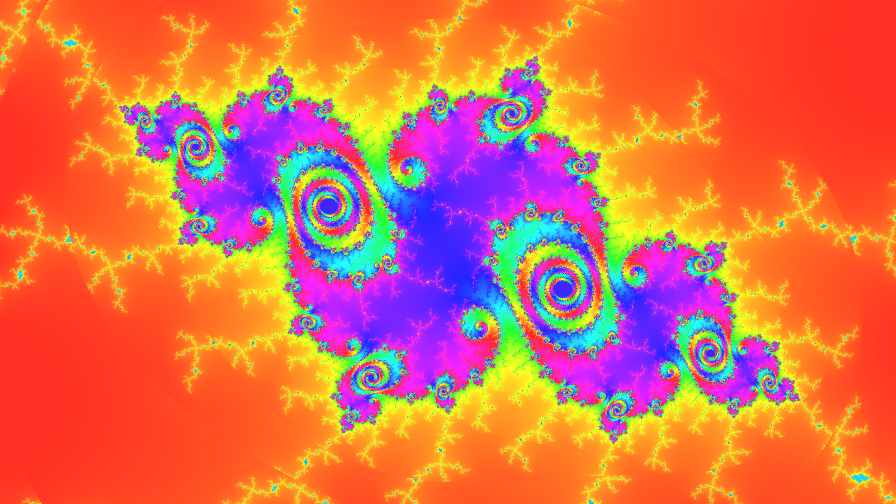
Write a Shadertoy shader that draws this background.

```glsl
#define VIEW_CENTER vec2(-0.0076, 0.0093)
#define VIEW_SCALE 2.047
#define VIEW_TURN 0.4433
#define VIEW_BEND 0.03
#define INNER_SEED vec2(-0.752, -0.104)
#define OUTER_SEED vec2(0.35694, 0.64536)
#define OUTER_SCALE vec2(-0.0550, 0.0529)
#define PERIOD 5.0
#define HUE_START 12.0
#define HUE_RATE 0.0047
#define SATURATION 0.86
#define SAMPLES 2

vec2 complexMul(vec2 a, vec2 b) {
    return vec2(a.x * b.x - a.y * b.y, a.x * b.y + a.y * b.x);
}

// Smooth escape time of a Julia set nested inside a branching dendrite
float escapeTime(vec2 w) {
    float steps = 0.0;

    // Inner spirals: each step stands for one full period of the outer map
    for (int i = 0; i < 220; i++) {
        if (dot(w, w) > 4.0) break;
        w = complexMul(w, w) + INNER_SEED;
        steps += PERIOD;
    }

    // Outer filaments
    vec2 z = complexMul(w, OUTER_SCALE);
    for (int i = 0; i < 120; i++) {
        if (dot(z, z) > 256.0) break;
        z = complexMul(z, z) + OUTER_SEED;
        steps += 1.0;
    }
    return steps + 2.0 - log2(max(0.5 * log2(max(dot(z, z), 4.0)), 1.0));
}

// Rainbow with softened saturation
vec3 rainbow(float hue) {
    vec3 pure = clamp(abs(fract(hue + vec3(0.0, 2.0, 1.0) / 3.0) * 6.0 - 3.0) - 1.0, 0.0, 1.0);
    return mix(vec3(1.0), pure, SATURATION);
}

// Canvas position to the slightly bent complex plane
vec2 toPlane(vec2 canvas) {
    vec2 turn = vec2(cos(VIEW_TURN), sin(VIEW_TURN));
    vec2 w = complexMul((canvas - VIEW_CENTER) * VIEW_SCALE, turn);
    return w - VIEW_BEND * complexMul(w, w);
}

void mainImage(out vec4 fragColor, in vec2 fragCoord) {
    vec3 color = vec3(0.0);

    // Supersampled edges
    for (int y = 0; y < SAMPLES; y++) {
        for (int x = 0; x < SAMPLES; x++) {
            vec2 offset = (vec2(x, y) + 0.5) / float(SAMPLES) - 0.5;
            vec2 canvas = (fragCoord + offset - 0.5 * iResolution.xy) / iResolution.y;
            float hue = max((escapeTime(toPlane(canvas)) - HUE_START) * HUE_RATE, 0.01);
            color += rainbow(hue);
        }
    }
    fragColor = vec4(color / float(SAMPLES * SAMPLES), 1.0);
}
```
